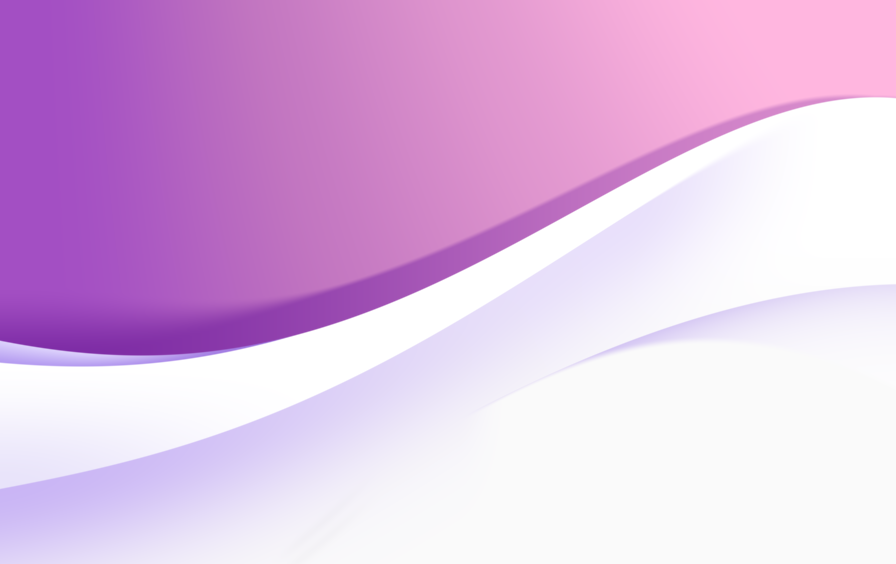
Give the GLSL for this background, as a WebGL 1 fragment shader.

```glsl
precision highp float;
// Layered ribbons: a violet to pink sky over a white band and pale lavender folds.
// Every edge is a quartic through five evenly spaced heights; the layers are
// composited from back to front with soft gradients and smoothed edges.

uniform vec2 u_resolution;

const vec3 WHITE = vec3(1.0);
const vec3 PAPER = vec3(0.98);
const vec3 LAVENDER = vec3(0.79, 0.71, 0.96);
const vec3 FOLD_SHADE = vec3(0.82, 0.76, 0.95);
const vec3 VIOLET = vec3(0.64, 0.31, 0.765);
const vec3 ORCHID = vec3(0.75, 0.45, 0.75);
const vec3 ROSE = vec3(0.86, 0.57, 0.80);
const vec3 PINK = vec3(1.0, 0.715, 0.875);
const vec3 DEEP_PURPLE = vec3(0.48, 0.16, 0.64);
const vec3 MAUVE = vec3(0.85, 0.55, 0.80);

// Quartic through heights a..e at x = 0, 1/4, 1/2, 3/4 and 1
float wave(float x, float a, float b, float c, float d, float e) {
  float t = 4.0 * x - 2.0;
  float k1 = (8.0 * (d - b) - (e - a)) / 12.0;
  float k2 = (16.0 * (b + d) - 30.0 * c - (a + e)) / 24.0;
  float k3 = ((e - a) - 2.0 * (d - b)) / 12.0;
  float k4 = ((a + e) - 4.0 * (b + d) + 6.0 * c) / 24.0;
  return c + t * (k1 + t * (k2 + t * (k3 + t * k4)));
}

// 1 above the edge, 0 below it
float above(float y, float edge, float blur) {
  return smoothstep(-blur, blur, y - edge);
}

// Sky gradient, tilted so that violet spreads along the bottom
vec3 sky(vec2 p) {
  float t = p.x * (1.0 - 0.45 * (1.0 - p.y));
  vec3 color = mix(VIOLET, ORCHID, smoothstep(0.04, 0.30, t));
  color = mix(color, ROSE, smoothstep(0.22, 0.52, t));
  return mix(color, PINK, smoothstep(0.42, 0.84, t));
}

// Darker band along the lower rim of the sky, blurred on the left
vec3 skyWithRim(vec2 p, float rim, float aa) {
  float blur = mix(0.07, 0.004, smoothstep(0.0, 0.4, p.x)) + aa;
  vec3 rimColor = mix(DEEP_PURPLE, MAUVE, smoothstep(0.0, 1.0, p.x));
  return mix(rimColor, sky(p), above(p.y, rim, blur));
}

// Lavender glow that hangs below the white ribbon
vec3 glow(vec2 p, float edge) {
  float depth = max(edge - p.y, 0.0) / 0.17;
  float strength = mix(1.0, 0.42, smoothstep(0.0, 0.6, p.x));
  strength *= 1.0 - smoothstep(0.70, 0.93, p.x);
  vec3 base = mix(PAPER, WHITE, smoothstep(0.3, 0.6, p.y));
  return mix(base, LAVENDER, strength * exp(-depth * depth));
}

// Arched fold at the lower right with a shaded crest
vec3 addFold(vec3 color, vec2 p, float aa) {
  float s = (p.x - 0.54) / 0.46;
  float crest = wave(s, 0.280, 0.365, 0.432, 0.477, 0.496);
  float arch = wave(s, 0.280, 0.361, 0.396, 0.378, 0.311);
  float depth = max(crest - p.y, 0.0);
  float shade = exp(-depth / 0.055) * mix(0.95, 0.55, smoothstep(0.3, 1.0, s));
  vec3 fold = mix(PAPER + 0.012, FOLD_SHADE, shade);
  fold = mix(PAPER, fold, above(p.y, arch, 0.006 + aa));
  float cover = (1.0 - above(p.y, crest, aa)) * smoothstep(-0.06, 0.06, s);
  return mix(color, fold, cover);
}

// Faint slanted crease at the bottom
float crease(vec2 p, float offset) {
  float center = 0.02 + 1.25 * (p.x - offset) + 1.6 * pow(p.x - offset, 2.0);
  float along = smoothstep(0.30, 0.34, p.x) * (1.0 - smoothstep(0.36, 0.43, p.x));
  return along * exp(-pow((p.y - center) / 0.012, 2.0));
}

void main() {
  vec2 p = gl_FragCoord.xy / u_resolution;
  float aa = 1.0 / u_resolution.y;

  // Heights of the long edges
  float skyEdge = wave(p.x, 0.396, 0.380, 0.508, 0.718, 0.826);
  float rimEdge = wave(p.x, 0.425, 0.446, 0.562, 0.747, 0.822);
  float ribbonEdge = wave(p.x, 0.133, 0.234, 0.421, 0.668, 0.845);
  float stripDepth = 0.039 * pow(max(1.0 - p.x / 0.34, 0.0), 1.5);

  // Background glow, creases and fold
  vec3 color = glow(p, ribbonEdge);
  color -= 0.016 * (crease(p, 0.32) + crease(p, 0.345));
  color = addFold(color, p, aa);

  // White ribbon, tinted toward the lower left and dissolving at the right
  float tint = (1.0 - smoothstep(0.0, 0.4, p.x)) * (1.0 - smoothstep(0.13, 0.36, p.y));
  vec3 ribbon = mix(WHITE, vec3(0.91, 0.89, 0.98), tint);
  color = mix(color, ribbon, above(p.y, ribbonEdge, aa + 0.02 * smoothstep(0.7, 0.95, p.x)));

  // Thin lavender strip between ribbon and sky
  float across = clamp((skyEdge - p.y) / max(stripDepth, 0.001), 0.0, 1.0);
  vec3 strip = mix(vec3(0.87, 0.83, 0.99), vec3(0.70, 0.60, 0.94), across);
  strip = mix(strip, vec3(0.62, 0.46, 0.88), smoothstep(0.08, 0.30, p.x));
  float stripCover = above(p.y, skyEdge - stripDepth, aa) * (1.0 - smoothstep(0.30, 0.34, p.x));
  color = mix(color, strip, stripCover);

  // Sky in front
  color = mix(color, skyWithRim(p, max(rimEdge, skyEdge), aa), above(p.y, skyEdge, aa));
  gl_FragColor = vec4(color, 1.0);
}
```
